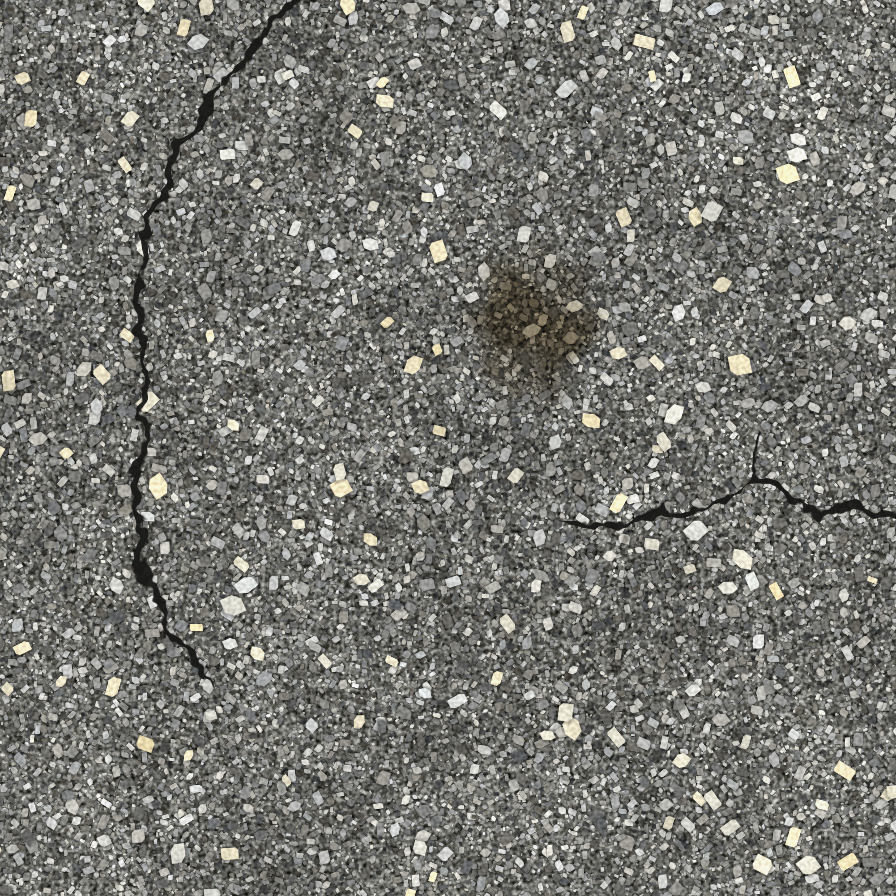
Reproduce this texture procedurally as a WebGL 1 fragment shader.

```glsl
precision highp float;

// Worn asphalt: a noisy dark binder packed with angular stone chips in four
// sizes, painted from fine to coarse by jittered grids. A brown stain and
// two wandering cracks, bent by gradient noise, lie over the stones.

uniform vec2 u_resolution;

const vec3 BINDER = vec3(0.42, 0.42, 0.40);
const vec3 CHIP_DARK = vec3(0.20, 0.20, 0.19);
const vec3 CHIP_LIGHT = vec3(0.84, 0.84, 0.82);
const vec3 PALE_GREY = vec3(0.82, 0.83, 0.82);
const vec3 CREAM = vec3(0.92, 0.87, 0.72);
const vec3 STAIN_TINT = vec3(0.60, 0.55, 0.46);
const vec3 CRACK_COLOR = vec3(0.09, 0.09, 0.085);

vec3 hash3(vec2 p) {
  vec3 q = fract(p.xyx * vec3(0.1031, 0.1030, 0.0973));
  q += dot(q, q.yzx + 33.33);
  return fract((q.xxy + q.yzz) * q.zyx);
}

float cornerSlope(vec2 cell, vec2 offset) {
  float angle = 6.2832 * hash3(cell).x;
  return dot(vec2(cos(angle), sin(angle)), offset);
}

// Gradient noise, roughly -0.7 to 0.7.
float gradientNoise(vec2 p) {
  vec2 i = floor(p);
  vec2 f = p - i;
  vec2 u = f * f * f * (f * (f * 6.0 - 15.0) + 10.0);
  vec2 e = vec2(1.0, 0.0);
  float low = mix(cornerSlope(i, f), cornerSlope(i + e, f - e), u.x);
  float high = mix(cornerSlope(i + e.yx, f - e.yx),
                   cornerSlope(i + 1.0, f - 1.0), u.x);
  return mix(low, high, u.y);
}

vec2 warp(vec2 p, float scale, float amount) {
  return p + amount * vec2(gradientNoise(p * scale + 17.0),
                           gradientNoise(p * scale + 71.0));
}

// Skewed hexagon: negative inside, distances in grid cells.
float chipDistance(vec2 q, float radius, vec3 shape) {
  float angle = 6.2832 * shape.x;
  float c = cos(angle);
  float s = sin(angle);
  q = vec2(c * q.x + s * q.y, c * q.y - s * q.x);
  float sides = max(abs(q.x), abs(q.y) * mix(1.0, 1.9, shape.y));
  float bevel = abs(q.x * 0.72 + q.y * mix(0.6, 1.1, shape.z));
  return max(sides, bevel) - radius;
}

// Paints one layer of chips over the given color; share is how many cells hold one.
vec3 paintChips(vec3 color, vec2 p, float grid, float share,
                vec3 dark, vec3 light, float seed) {
  vec2 g = p * grid;
  vec2 home = floor(g);
  float blur = 0.7 * grid / u_resolution.y;
  for (int y = -1; y <= 1; y++) {
    for (int x = -1; x <= 1; x++) {
      vec2 cell = home + vec2(float(x), float(y));
      vec3 place = hash3(cell + seed);
      vec3 shape = hash3(cell + seed + 137.0);
      vec3 look = hash3(cell + seed + 291.0);
      float present = step(place.z, share);
      float d = chipDistance(g - cell - place.xy, mix(0.24, 0.54, look.x), shape);
      float shade = 1.0 - smoothstep(0.0, 0.25, d);
      float cover = 1.0 - smoothstep(-blur, blur, d);
      vec3 tone = mix(dark, light, look.y) + (look.z - 0.5) * vec3(0.02, 0.0, -0.04);
      color *= 1.0 - 0.25 * present * shade;
      color = mix(color, tone, present * cover);
    }
  }
  return color;
}

float crackCover(float d, float width) {
  float blur = max(0.0012, 0.8 / u_resolution.y);
  return (1.0 - smoothstep(width - blur, width + blur, abs(d)))
       * smoothstep(0.0, 0.0015, width);
}

float span(float low, float high, float soft, float v) {
  return smoothstep(low, low + soft, v) * (1.0 - smoothstep(high - soft, high, v));
}

float cracks(vec2 p) {
  vec2 w = warp(warp(p, 17.0, 0.018), 55.0, 0.011);
  float width = 0.0042 + 0.005 * gradientNoise(p * 38.0)
              + 0.004 * gradientNoise(p * 110.0);
  // Long arc on the left, bending right at both ends.
  float up = max(w.y - 0.68, 0.0);
  float down = max(0.42 - w.y, 0.0);
  float slope = 3.6 * up - 4.8 * down;
  float arc = (w.x - 0.157 - 1.8 * up * up - 2.4 * down * down) / sqrt(1.0 + slope * slope);
  float cover = crackCover(arc, width * span(0.215, 1.2, 0.06, w.y));
  // Level crack on the right, with a peak and a short upward branch.
  float peak = exp(-pow(abs(w.x - 0.855) / 0.035, 2.0));
  float dip = exp(-pow(abs(w.x - 0.67) / 0.04, 2.0));
  float level = w.y - 0.428 - 0.034 * peak + 0.016 * dip;
  cover = max(cover, crackCover(level, width * span(0.61, 1.3, 0.05, w.x)));
  float branch = crackCover(w.x - 0.85, 0.5 * width * span(0.45, 0.53, 0.025, w.y));
  return max(cover, branch);
}

void main() {
  vec2 p = gl_FragCoord.xy / u_resolution.y;

  // Binder and chips, fine to coarse.
  float grit = 0.42 * gradientNoise(p * 210.0) + 0.25 * gradientNoise(p * 100.0 + 9.0);
  vec3 color = BINDER + grit;
  color = paintChips(color, p, 185.0, 0.85, CHIP_DARK, CHIP_LIGHT, 11.0);
  color = paintChips(color, p, 108.0, 0.55, CHIP_DARK + 0.06, CHIP_LIGHT, 43.0);
  color = paintChips(color, p, 66.0, 0.22, CHIP_DARK + 0.16, CHIP_LIGHT, 87.0);
  color = paintChips(color, p, 46.0, 0.06, PALE_GREY, CREAM, 159.0);

  // Surface grain and broad patches of wear.
  color += 0.16 * gradientNoise(p * 240.0 + 5.0);
  color *= 1.0 + 0.13 * gradientNoise(p * 5.0) + 0.16 * gradientNoise(p * 15.0 + 3.0);
  color = (color - 0.48) * 1.08 + 0.49;

  // Oily stain with a ragged rim.
  float rim = length(p - vec2(0.595, 0.64)) + 0.045 * gradientNoise(p * 19.0);
  color *= mix(vec3(1.0), STAIN_TINT, 1.0 - smoothstep(0.035, 0.09, rim));

  color = mix(color, CRACK_COLOR, 0.95 * cracks(p));
  gl_FragColor = vec4(clamp(color, 0.06, 0.97), 1.0);
}
```
